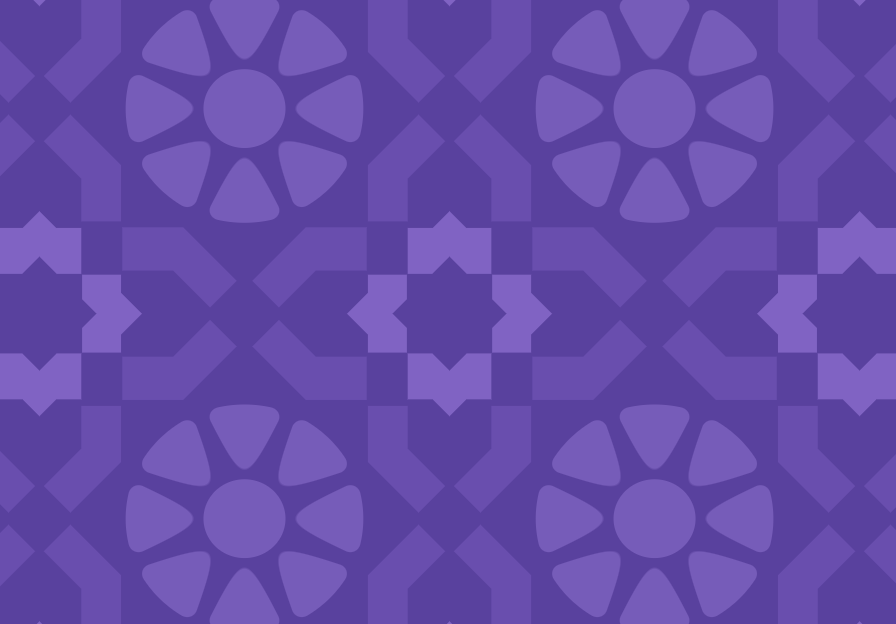
A WebGL 2 fragment shader for this pattern:

```glsl
#version 300 es
precision highp float;
// Violet tiling of eight-pointed stars, angled bands and eight-petalled rosettes.

#define REPEATS 2.185               // cells across the canvas
#define SHIFT vec2(0.37, -0.40)     // star centre from canvas centre
#define DISC_RADIUS 9.8
#define PETAL_OUTER 28.4
#define PETAL_INNER 12.3
#define PETAL_SLOPE 0.45            // how fast petals widen outwards
#define PETAL_TIP 3.4               // bluntness of the inner tip
#define PETAL_ROUND 2.9
#define BACKGROUND vec3(0.350, 0.253, 0.618)
#define BAND vec3(0.410, 0.306, 0.684)
#define ROSETTE vec3(0.463, 0.362, 0.726)
#define STAR vec3(0.500, 0.390, 0.764)

uniform vec2 u_resolution;
out vec4 fragColor;

const float CELL = 100.0;           // lengths are hundredths of a cell
const float DIAG = 0.70711;

float coverage(float d, float pixel) {
    return clamp(0.5 - d / pixel, 0.0, 1.0);
}

// Block with a pointed outer side and a matching notch; y points outwards.
float chevron(vec2 q, float halfWidth, float near, float far) {
    float outer = min(q.y - far, (q.x + q.y - 25.0) * DIAG);
    float inner = min(q.y - near, (q.x + q.y - 13.9) * DIAG);
    return max(q.x - halfWidth, max(outer, -inner));
}

// Band running along x, then bending 45 degrees towards the axis.
float elbow(vec2 q, float start, float near, float far, float end) {
    float diagonal = q.x + q.y;
    float outer = max(q.y - far, (diagonal - 56.1) * DIAG);
    float inner = max(q.y - near, (diagonal - 43.1) * DIAG);
    float caps = max(start - q.x, (q.x - q.y - end) * DIAG);
    return max(max(outer, -inner), caps);
}

float roundedMax(float a, float b, float r) {
    return min(max(a, b), -r) + length(max(vec2(a, b) + r, 0.0));
}

// Disc ringed by eight rounded wedges.
float rosette(vec2 p) {
    p *= vec2(0.98, 1.02);
    float radius = length(p);
    float sector = radians(45.0);
    float angle = atan(p.y, p.x + 1e-5);
    angle -= sector * floor(angle / sector + 0.5);
    vec2 q = radius * vec2(cos(angle), sin(angle));

    float apex = PETAL_INNER - PETAL_TIP / PETAL_SLOPE;
    float side = length(vec2(q.y, PETAL_TIP)) - (q.x - apex) * PETAL_SLOPE;
    side *= inversesqrt(1.0 + PETAL_SLOPE * PETAL_SLOPE);
    float petal = roundedMax(side, radius - PETAL_OUTER, PETAL_ROUND);
    return min(petal, radius - DISC_RADIUS);
}

void main() {
    float pixel = CELL * REPEATS / u_resolution.x;
    vec2 p = (gl_FragCoord.xy - 0.5 * u_resolution) * pixel - SHIFT;

    // Stars sit at cell centres, rosettes at cell corners.
    vec2 q = abs(mod(p + 0.5 * CELL, CELL) - 0.5 * CELL);
    vec2 corner = mod(p, CELL) - 0.5 * CELL;

    float bands = min(elbow(q, 20.2, 10.5, 21.05, 40.1),
                      elbow(q.yx, 22.5, 10.2, 19.9, 41.0));
    float star = min(chevron(q, 10.2, 9.7, 20.9),
                     chevron(q.yx, 9.5, 10.4, 19.9));

    vec3 color = mix(BACKGROUND, BAND, coverage(bands, pixel));
    color = mix(color, ROSETTE, coverage(rosette(corner), pixel));
    color = mix(color, STAR, coverage(star, pixel));
    fragColor = vec4(color, 1.0);
}
```
